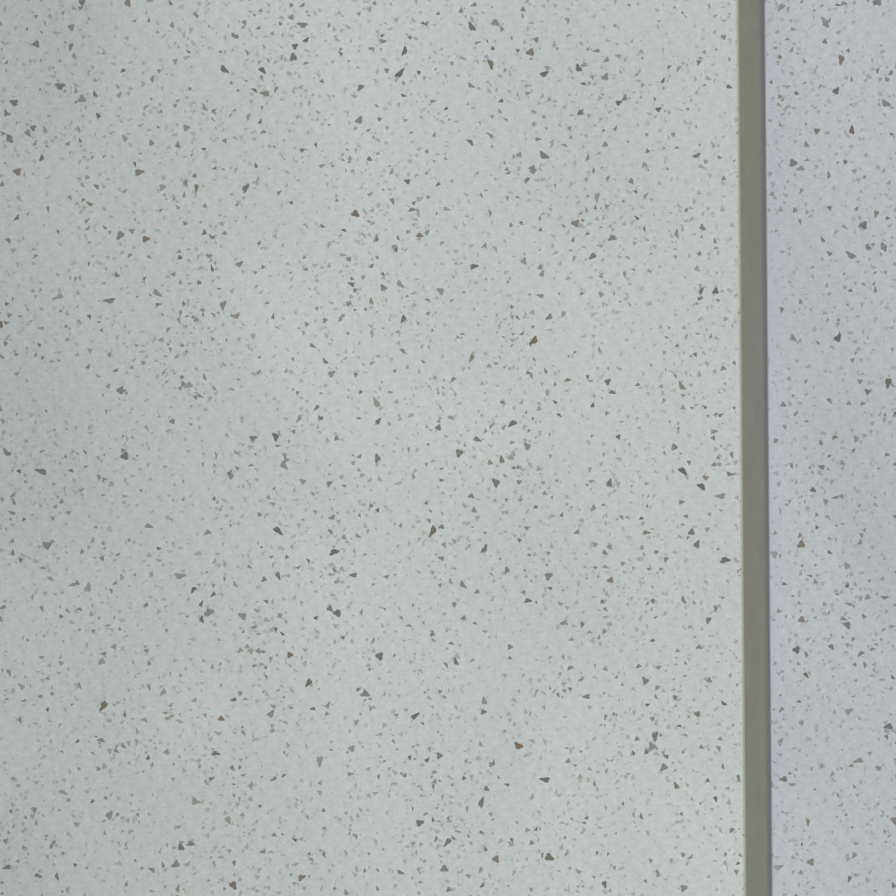
Give the GLSL for this texture, as a three.js fragment shader.

```glsl
varying vec2 vUv;

// Slab
const vec3 SLAB_COLOR = vec3(0.735, 0.758, 0.749);
const vec3 RIGHT_SLAB_COLOR = vec3(0.705, 0.722, 0.733);
const float LEFT_FALLOFF = 0.06;
const float BROAD_SHADE = 0.025;
const float MOTTLE = 0.032;
const float BROAD_SCALE = 8.0;
const float CLUSTER_SCALE = 26.0;
const float MOTTLE_SCALE = 400.0;

// Specks
const vec3 SPECK_GRAY = vec3(0.39, 0.40, 0.39);
const vec3 SPECK_BROWN = vec3(0.44, 0.40, 0.33);
const float SPECK_SOFTNESS = 0.0012;
const float CLUSTERING = 0.9;

// Joint
const vec3 JOINT_COLOR = vec3(0.488, 0.495, 0.458);
const vec3 JOINT_SHADOW = vec3(0.42, 0.425, 0.435);
const vec3 LEFT_EDGE_COLOR = vec3(0.63, 0.64, 0.50);
const vec3 RIGHT_EDGE_COLOR = vec3(0.69, 0.70, 0.76);
const float JOINT_LEFT = 0.832;
const float JOINT_WIDTH = 0.030;
const float JOINT_SLANT = 0.0085;
const float EDGE_SOFTNESS = 0.0016;

vec4 hash4(vec2 p) {
  vec4 q = fract(p.xyxy * vec4(0.1031, 0.1030, 0.0973, 0.1099));
  q += dot(q, q.wzxy + 33.33);
  return fract((q.xxyz + q.yzzw) * q.zywx);
}

// Sines at turning angles, each bent by the sum so far
float layeredSines(vec2 p) {
  float sum = 0.0;
  float frequency = 1.0;
  for (int i = 0; i < 6; i++) {
    float angle = float(i) * 2.4 + 0.5;
    vec2 direction = vec2(cos(angle), sin(angle));
    sum += sin(dot(p, direction) * frequency + sum + angle * 3.0);
    frequency *= 1.22;
  }
  return sum / 6.0;
}

// Cellular layer of turned, uneven ellipses blended over the color
vec3 addSpecks(vec3 color, vec2 p, float cells, float share, vec2 radii, vec2 strengths) {
  vec2 home = floor(p * cells);
  for (int y = -1; y <= 1; y++) {
    for (int x = -1; x <= 1; x++) {
      vec2 cell = home + vec2(float(x), float(y));
      vec4 place = hash4(cell + cells);
      vec4 look = hash4(cell + cells * 3.0 + 17.0);
      vec2 center = (cell + place.xy) / cells;
      float density = share * (1.0 + CLUSTERING * layeredSines(center * CLUSTER_SCALE));

      float angle = place.w * 6.2832;
      vec2 axis = vec2(cos(angle), sin(angle));
      vec2 offset = p - center;
      vec2 local = vec2(dot(offset, axis), dot(offset, vec2(-axis.y, axis.x)));
      float stretch = mix(1.0, 1.5, look.x);
      local *= vec2(1.0 / stretch, stretch);

      float radius = mix(radii.x, radii.y, look.y * look.y);
      float bump = 1.0 + 0.22 * sin(3.0 * atan(local.y, local.x + 1e-6) + look.z * 6.0);
      float cover = 1.0 - smoothstep(-SPECK_SOFTNESS, SPECK_SOFTNESS, length(local) - radius * bump);
      cover *= step(place.z, density) * mix(strengths.x, strengths.y, look.w);
      vec3 tint = mix(SPECK_GRAY, SPECK_BROWN, smoothstep(0.55, 1.0, look.z));
      color = mix(color, tint, cover);
    }
  }
  return color;
}

vec3 slab(vec2 p, float side) {
  vec3 color = mix(SLAB_COLOR, RIGHT_SLAB_COLOR, side);
  color -= LEFT_FALLOFF * (1.0 - smoothstep(0.0, 0.4, p.x));
  color += BROAD_SHADE * layeredSines(p * BROAD_SCALE);
  color += MOTTLE * layeredSines(p * MOTTLE_SCALE * vec2(0.8, 1.0));
  color = addSpecks(color, p, 130.0, 0.42, vec2(0.0009, 0.0024), vec2(0.10, 0.40));
  color = addSpecks(color, p, 80.0, 0.34, vec2(0.0012, 0.0028), vec2(0.25, 0.75));
  return addSpecks(color, p, 48.0, 0.26, vec2(0.0018, 0.0042), vec2(0.50, 0.95));
}

void main() {
  // Distances from the two sides of the slanted joint
  float fromLeft = vUv.x - JOINT_LEFT + JOINT_SLANT * vUv.y;
  float fromRight = fromLeft - JOINT_WIDTH;
  float side = smoothstep(-EDGE_SOFTNESS, EDGE_SOFTNESS, fromRight);
  vec3 color = slab(vUv, side);

  // Cool rim of the right slab
  color = mix(color, RIGHT_EDGE_COLOR, 0.7 * side * exp(-max(fromRight, 0.0) / 0.006));

  // Joint filling, shaded toward its right side
  vec3 joint = JOINT_COLOR + 0.012 * layeredSines(vUv * vec2(200.0, 90.0));
  joint = mix(joint, JOINT_SHADOW, smoothstep(-0.008, -0.002, fromRight));
  float inside = smoothstep(-EDGE_SOFTNESS, EDGE_SOFTNESS, fromLeft) * (1.0 - side);
  color = mix(color, joint, inside);

  // Thin warm line on the left rim
  float rim = 1.0 - smoothstep(0.0, 0.0026, abs(fromLeft + 0.0006));
  color = mix(color, LEFT_EDGE_COLOR, 0.7 * rim);

  gl_FragColor = vec4(color, 1.0);
}
```
